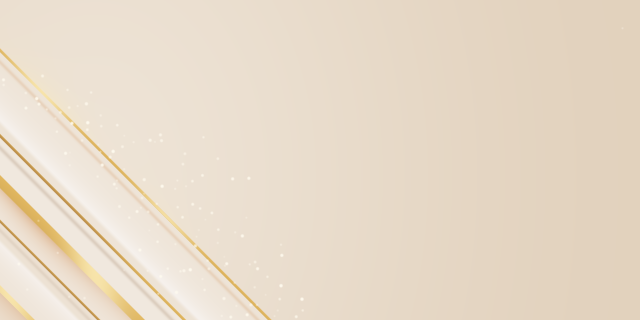
Give the GLSL for this background, as a Shadertoy shader.

```glsl
// Warm beige backdrop with diagonal satin panels in the lower left corner.
// Every stripe is a band of the diagonal coordinate s = x + y; highlights
// vary with x along it. Glitter is scattered on a hashed, jittered grid.

const vec3 CREAM = vec3(0.932, 0.892, 0.840);
const vec3 SAND  = vec3(0.886, 0.822, 0.742);
const vec3 PEARL = vec3(0.970, 0.955, 0.945);
const vec3 PEACH = vec3(0.870, 0.715, 0.570);
const vec3 TAUPE = vec3(0.800, 0.725, 0.650);
const vec3 BRONZE = vec3(0.710, 0.530, 0.270);
const vec3 GOLD  = vec3(0.850, 0.690, 0.360);
const vec3 SHINE = vec3(0.985, 0.925, 0.720);

vec2 hash2(vec2 p) {
    vec3 q = fract(p.xyx * vec3(0.1031, 0.1030, 0.0973));
    q += dot(q, q.yzx + 33.33);
    return fract((q.xx + q.yz) * q.zy);
}

float bell(float x, float center, float width) {
    float k = (x - center) / width;
    return exp(-k * k);
}

// Smooth-edged coverage of the interval lo..hi
float band(float s, float lo, float hi, float aa) {
    return smoothstep(lo - aa, lo + aa, s) - smoothstep(hi - aa, hi + aa, s);
}

// Light or shade hugging the upper side of an edge and fading away from it
float fadeAbove(float s, float edge, float width, float aa) {
    return smoothstep(edge - aa, edge + aa, s) * exp(-max(s - edge, 0.0) / width);
}

// The same on the lower side
float fadeBelow(float s, float edge, float width, float aa) {
    return fadeAbove(-s, -edge, width, aa);
}

vec3 backdrop(vec2 p) {
    float r = length((p - vec2(0.30, 0.45)) * vec2(1.0, 0.75));
    return mix(CREAM, SAND, smoothstep(-0.1, 1.75, r));
}

// Metallic stripe with a soft highlight at position shineX
vec3 metal(vec3 col, vec3 tint, float s, float x, vec2 edges, float shineX, float aa) {
    float across = clamp((s - edges.x) / (edges.y - edges.x), 0.0, 1.0);
    vec3 m = mix(tint, GOLD * 1.08, 0.5 * across);
    m = mix(m, SHINE, bell(x, shineX, 0.09) * 0.85);
    return mix(col, m, band(s, edges.x, edges.y, aa));
}

// Round specks, densest along the diagonal s = 0.8
float glitter(vec2 p, float cell, float seed, float aa) {
    vec2 id = floor(p / cell);
    float sum = 0.0;
    for (int j = -1; j <= 1; j++)
    for (int i = -1; i <= 1; i++) {
        vec2 c = id + vec2(i, j);
        vec2 pos = (c + hash2(c + seed)) * cell;
        vec2 rnd = hash2(c + seed + 71.7);
        float spread = 0.07 + 0.12 * smoothstep(0.0, 0.6, pos.x);
        float density = 0.45 * bell(pos.x + pos.y, 0.79 + 0.1 * pos.x, spread);
        density *= smoothstep(1.05, 0.75, pos.x) * smoothstep(-0.2, 0.25, pos.x);
        density += 0.06 * smoothstep(0.5, 0.3, pos.x + pos.y);
        float radius = mix(0.0022, 0.0050, rnd.y);
        float dotMask = 1.0 - smoothstep(radius - aa, radius + aa, length(p - pos));
        sum += step(rnd.x, density) * dotMask * mix(0.35, 1.0, rnd.y);
    }
    return min(sum, 1.0);
}

void mainImage(out vec4 fragColor, in vec2 fragCoord) {
    vec2 p = fragCoord / iResolution.y;
    float s = p.x + p.y;
    float aa = 1.0 / iResolution.y;
    vec3 col = backdrop(p);

    // Warm light spilling over the outer edge
    float spill = bell(p.x, 0.16, 0.13) + 0.4 * bell(p.x, 0.52, 0.10);
    col = mix(col, SHINE, 0.35 * spill * fadeAbove(s, 0.844, 0.05, aa));

    // Outer panel: pearl sheen above its inner edge, fine shadow line
    float panels = 1.0 - smoothstep(0.844 - aa, 0.844 + aa, s);
    col = mix(col, CREAM, 0.8 * panels);
    col = mix(col, PEARL, 0.95 * panels * fadeAbove(s, 0.618, 0.075, 0.012));
    col = mix(col, PEACH, 0.40 * bell(s, 0.806, 0.008));

    // Second panel with a soft shadow under its stripe
    col = mix(col, PEARL, 0.30 * band(s, 0.455, 0.578, aa));
    col = mix(col, TAUPE, 0.55 * bell(s, 0.538, 0.009));

    // Third panel: peach shade below the broad stripe
    float shade = 0.45 + 0.5 * bell(p.x, 0.12, 0.15);
    col = mix(col, PEARL, 0.25 * band(s, 0.309, 0.412, aa));
    col = mix(col, PEACH, shade * fadeBelow(s, 0.414, 0.042, aa));

    // Inner panels: second sheen and corner shade
    col = mix(col, TAUPE, 0.35 * bell(s, 0.280, 0.008));
    col = mix(col, PEARL, 0.85 * band(s, 0.10, 0.309, aa) * fadeBelow(s, 0.245, 0.07, 0.01));
    col = mix(col, PEACH, 0.65 * fadeBelow(s, 0.088, 0.06, aa));

    // Metallic stripes
    col = metal(col, GOLD, s, p.x, vec2(0.837, 0.849), 0.13, aa);
    col = mix(col, SHINE, 0.75 * bell(p.x, 0.52, 0.08) * band(s, 0.837, 0.849, aa));
    col = metal(col, mix(BRONZE, GOLD, smoothstep(0.25, 0.5, p.x)),
                s, p.x, vec2(0.570, 0.582), -0.3, aa);
    col = metal(col, GOLD, s, p.x, vec2(0.412, 0.453), 0.30, aa);
    col = metal(col, BRONZE, s, p.x, vec2(0.304, 0.314), -0.3, aa);
    col = metal(col, GOLD, s, p.x, vec2(0.086, 0.109), 0.03, aa);

    // Glitter in two sizes of grid
    float specks = max(glitter(p, 0.036, 3.0, aa), 0.8 * glitter(p, 0.047, 19.0, aa));
    col = mix(col, vec3(1.0, 0.985, 0.94), 0.9 * specks);

    fragColor = vec4(clamp(col, 0.0, 1.0), 1.0);
}
```
